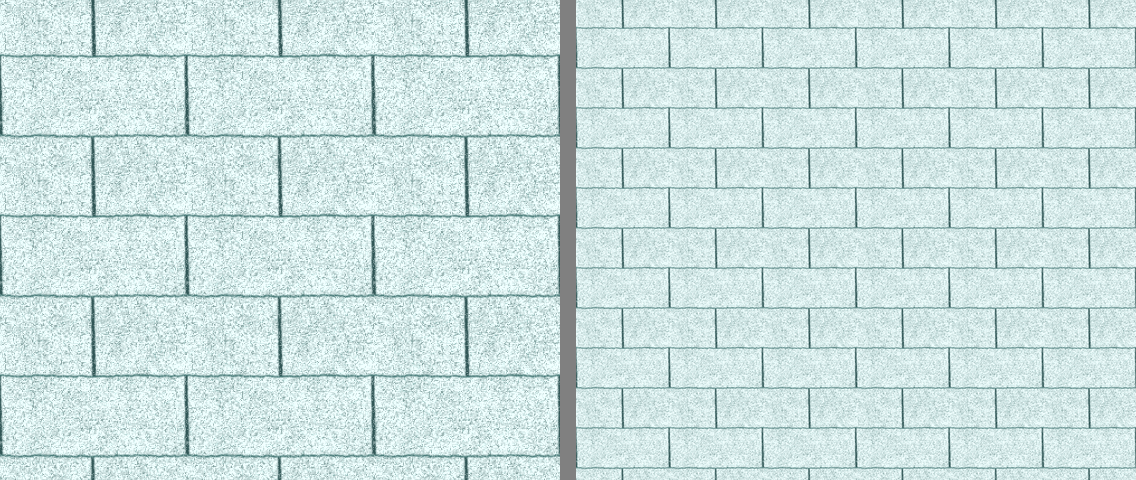
Left: one tile. Right: repeated 2 by 2.
Give the GLSL for this texture, as a Shadertoy shader.

```glsl
// Pale teal brick wall in running bond: grainy faces, thin ragged bed joints
// and darker, flecked upright joints. One tile (a brick wide, two courses high)
// repeats TILES times each way, and all noise wraps on that tile.

#define TILES 3.0            // tiles across and down
#define BED_SHIFT 0.30       // height of the lowest bed joint, in courses
#define BED_HALF 0.0019      // half width of bed joints, in canvas heights
#define UPRIGHT_HALF 0.0035  // half width of upright joints, in canvas heights
#define FRAY 0.0011          // softness of joint edges, in canvas heights
#define SLANT 0.0030         // sideways drift of an upright joint over a course
#define FACE_TONE 0.85       // mean lightness of the brick face
#define GRAIN 0.74           // contrast of the grain
#define LIGHT vec3(0.95, 1.01, 1.01)
#define DARK vec3(0.26, 0.41, 0.40)
#define BED vec3(0.23, 0.44, 0.43)
#define UPRIGHT vec3(0.16, 0.31, 0.31)

float hash(vec2 cell) {
    vec3 p = fract(cell.xyx * vec3(0.1031, 0.1030, 0.0973));
    p += dot(p, p.yzx + 33.33);
    return fract((p.x + p.y) * p.z);
}

// Value noise that wraps after "period" cells per tile.
float noise(vec2 tile, vec2 period, float seed) {
    vec2 p = tile * period;
    vec2 i = floor(p), f = fract(p);
    f = f * f * (3.0 - 2.0 * f);
    vec2 a = mod(i, period) + seed, b = mod(i + 1.0, period) + seed;
    return mix(mix(hash(a), hash(vec2(b.x, a.y)), f.x),
               mix(hash(vec2(a.x, b.y)), hash(b), f.x), f.y);
}

// Coverage of a line with frayed edges, softened over at least a pixel.
float line(float dist, float halfWidth) {
    float soft = 0.6 / iResolution.y + FRAY;
    return 1.0 - smoothstep(halfWidth - soft, halfWidth + soft, dist);
}

void mainImage(out vec4 fragColor, in vec2 fragCoord) {
    vec2 uv = fragCoord / iResolution.xy;
    vec2 tile = uv * TILES;
    vec2 brick = vec2(iResolution.x / iResolution.y, 0.5) / TILES;

    // Grain layers, the second one sheared into short slanting marks
    float fine = noise(tile, vec2(167.0, 143.0), 7.0);
    float marks = noise(vec2(tile.x + tile.y, tile.y - tile.x), vec2(83.0, 107.0), 31.0);
    float mottle = noise(tile, vec2(17.0, 15.0), 53.0);
    float cloud = noise(tile, vec2(6.0, 5.0), 71.0);

    // Brick layout, with a wavy bed and every other course shifted by half
    vec2 along = vec2(tile.x, 0.0);
    float wave = 0.018 * (noise(along, vec2(9.0, 1.0), 3.0) - 0.5)
               + 0.016 * (noise(along, vec2(61.0, 1.0), 11.0) - 0.5);
    float y = tile.y * 2.0 - BED_SHIFT + wave;
    float course = floor(y), rise = fract(y);
    float x = tile.x + 0.5 * mod(course, 2.0);

    // Distances to the joints, in canvas heights
    float bedDist = abs(fract(y + 0.5) - 0.5) * brick.y;
    float drift = SLANT * (rise - 0.5) + 0.0012 * (noise(tile, vec2(8.0, 60.0), 19.0) - 0.5);
    float uprightDist = abs((fract(x + 0.5) - 0.5) * brick.x + drift);

    // Brick face: grain, sparse pits, broad mottling and shade beside the joints
    float tone = FACE_TONE + GRAIN * (0.62 * fine + 0.38 * marks - 0.5);
    tone += 0.13 * (mottle - 0.5) + 0.09 * (cloud - 0.5);
    tone -= 0.16 * smoothstep(0.74, 0.95, 1.0 - fine);
    tone -= 0.10 * exp(-min(bedDist, uprightDist) / 0.005);
    vec3 color = mix(DARK, LIGHT, clamp(tone, 0.0, 1.0));
    // Some grains lean to a purer teal
    color += vec3(-0.035, 0.006, 0.002) * smoothstep(0.5, 0.8, marks) * (1.0 - fine);

    // Joints, ragged in width and flecked with lighter grains
    float ragged = 0.6 + 0.8 * mix(fine, marks, 0.5);
    float taper = mix(1.15, 0.85, rise);
    vec3 uprightColor = mix(UPRIGHT, LIGHT, 0.42 * smoothstep(0.5, 0.95, fine));
    vec3 bedColor = mix(BED, LIGHT, 0.45 * fine * fine);
    color = mix(color, uprightColor, 0.95 * line(uprightDist, UPRIGHT_HALF * ragged * taper));
    color = mix(color, bedColor, 0.95 * line(bedDist, BED_HALF * ragged));

    fragColor = vec4(clamp(color, 0.0, 1.0), 1.0);
}
```
